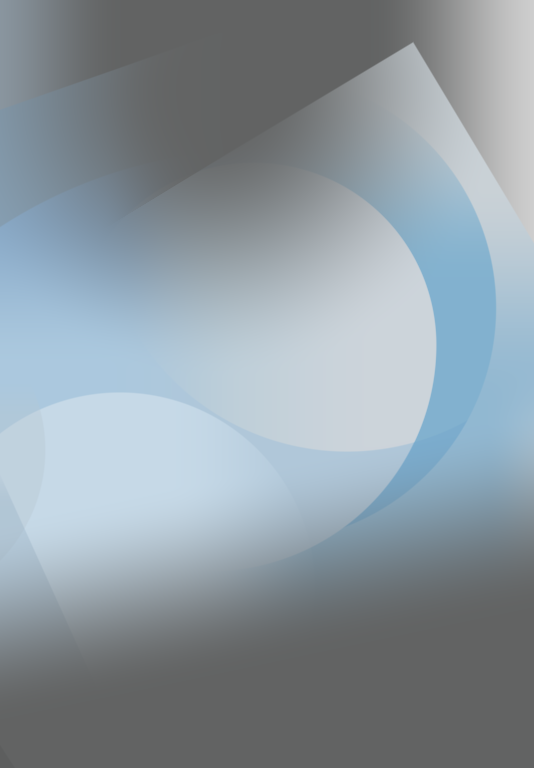
Write a Shadertoy shader that draws this background.

```glsl
// Overlapping pale blue discs and a tilted sheet fading into grey shadow.
#define SHADE vec3(0.385, 0.39, 0.39)
#define SILVER vec3(0.82, 0.82, 0.82)
#define STEEL vec3(0.53, 0.63, 0.71)
#define SKY vec3(0.67, 0.785, 0.87)
#define RING_BLUE vec3(0.51, 0.695, 0.81)
#define LENS_PALE vec3(0.80, 0.83, 0.855)
#define LOBE_PALE vec3(0.775, 0.85, 0.905)
#define ASPECT 0.6953

float edgeWidth;

// Antialiased coverage of a signed distance
float cover(float d) {
    return 1.0 - smoothstep(-edgeWidth, edgeWidth, d);
}

float disc(vec2 p, vec2 center, float radius) {
    return cover(length(p - center) - radius);
}

// Grey backdrop, lit from both sides
vec3 backdrop(vec2 p) {
    vec3 c = mix(SHADE, SILVER, smoothstep(0.48, 0.72, p.x));
    return mix(c, vec3(0.55, 0.60, 0.64), 1.0 - smoothstep(-0.03, 0.16, p.x));
}

// Broad blue bands on the left, paler sheet on the right
vec3 blueField(vec2 p) {
    vec3 band = mix(vec3(0.54, 0.67, 0.79), SKY, smoothstep(0.27, 0.48, p.y));
    vec3 left = mix(STEEL, band, disc(p, vec2(0.339, 0.816), 0.621));
    vec3 right = mix(vec3(0.79, 0.82, 0.84), vec3(0.57, 0.72, 0.82),
                     smoothstep(0.23, 0.53, p.y));
    right = mix(right, vec3(0.68, 0.77, 0.83),
                smoothstep(0.63, 0.72, p.x) * smoothstep(0.45, 0.62, p.y));
    return mix(left, right, smoothstep(0.24, 0.42, p.x));
}

void mainImage(out vec4 fragColor, in vec2 fragCoord) {
    // Height is one unit, y runs downward
    vec2 uv = fragCoord / iResolution.xy;
    vec2 p = vec2(uv.x * ASPECT, 1.0 - uv.y);
    edgeWidth = 1.0 / iResolution.y;

    // Tilted sheet with one visible corner
    vec2 q = p - vec2(0.538, 0.055);
    float sheet = cover(max(dot(q, vec2(-0.515, -0.857)), dot(q, vec2(0.857, -0.515))));
    float leftBand = cover(0.143 - 0.35 * p.x - p.y) * (1.0 - smoothstep(0.13, 0.30, p.x));

    // Ring disc, crossed by the large lens circle
    float lensBase = disc(p, vec2(0.452, 0.266), 0.322);
    vec3 c = blueField(p);
    float ring = disc(p, vec2(0.341, 0.401), 0.305) * smoothstep(0.30, 0.42, p.x);
    c = mix(c, RING_BLUE, ring * smoothstep(0.10, 0.38, p.y));
    c -= vec3(0.025, 0.02, 0.005) * ring * (1.0 - lensBase);

    // Main disc: two arcs that meet smoothly at their rightmost point
    float upper = disc(p, vec2(0.331, 0.449), 0.237);
    float lower = disc(p, vec2(0.273, 0.449), 0.295);
    float body = p.y < 0.449 ? upper : lower;
    float fromLeft = smoothstep(0.12, 0.32, p.x);
    c = mix(c, vec3(0.69, 0.78, 0.85), body * fromLeft);

    // Lower left lobe
    float lobe = disc(p, vec2(0.156, 0.765), 0.254);
    c = mix(c, LOBE_PALE, lobe * (1.0 - smoothstep(0.22, 0.44, p.x)));

    // Pale lens where the two large circles overlap
    vec3 lens = mix(vec3(0.73, 0.805, 0.85), LENS_PALE, smoothstep(0.22, 0.50, p.x));
    c = mix(c, lens, body * lensBase * smoothstep(0.16, 0.32, p.x));

    // Small overlapping sheets at the left border
    float sideDisc = disc(p, vec2(-0.147, 0.586), 0.206) * smoothstep(0.49, 0.55, p.y);
    c = mix(c, vec3(0.72, 0.78, 0.82), 0.4 * sideDisc);
    float wedge = cover(dot(p - vec2(0.0, 0.618), vec2(0.911, -0.413)));
    c = mix(c, STEEL + 0.06, 0.35 * wedge * smoothstep(0.60, 0.66, p.y));

    // Soft shadow from above, then the tilted shadow below
    float topShadow = 1.0 - smoothstep(0.039, 0.378, length(p - vec2(0.28, 0.117)));
    c = mix(c, SHADE + 0.01, topShadow);
    c = mix(backdrop(p), c, max(sheet, leftBand));
    c = mix(c, SHADE, smoothstep(0.68, 0.94, p.y + 0.21 * p.x));

    // Faint dark corner
    c -= 0.02 * cover(dot(p - vec2(0.0, 0.97), vec2(0.84, -0.55)));
    fragColor = vec4(c, 1.0);
}
```
